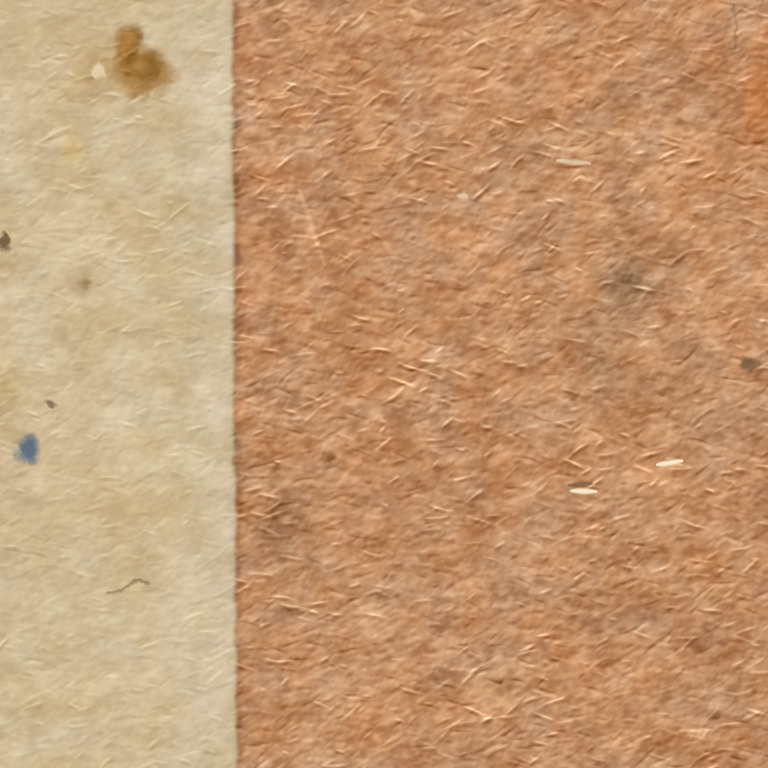
Reproduce this texture procedurally as a three.js fragment shader.

```glsl
// Fibrous paper: a stained cream strip beside a terracotta sheet.
#define EDGE_X 0.305
#define CREAM vec3(0.814, 0.733, 0.590)
#define CLAY vec3(0.756, 0.557, 0.401)
#define GRAIN 0.25
#define MOTTLE 0.20
#define FIBRE_GAIN 0.19
#define FIBRE_CELLS 31.0
#define FIBRE_LAYERS 4
#define SLANT 0.20

varying vec2 vUv;

float hash(vec2 p) {
  return fract(sin(dot(p, vec2(127.1, 311.7))) * 43758.5453);
}

float noise(vec2 p) {
  vec2 i = floor(p), f = fract(p);
  f = f * f * (3.0 - 2.0 * f);
  return mix(mix(hash(i), hash(i + vec2(1.0, 0.0)), f.x),
             mix(hash(i + vec2(0.0, 1.0)), hash(i + 1.0), f.x), f.y);
}

float fbm(vec2 p) {
  float sum = 0.0, amp = 0.5;
  for (int i = 0; i < 4; i++) {
    sum += amp * noise(p);
    p = mat2(1.6, 1.2, -1.2, 1.6) * p + 7.3;
    amp *= 0.5;
  }
  return sum / 0.9375;
}

mat2 turn(float a) {
  return mat2(cos(a), -sin(a), sin(a), cos(a));
}

// Soft elliptical stain
float spot(vec2 p, vec2 centre, vec2 radius) {
  vec2 q = (p - centre) / radius;
  return exp(-dot(q, q));
}

// Stain with a softer rim
float blot(vec2 p, vec2 centre, vec2 radius) {
  return 1.0 - smoothstep(0.4, 1.25, length((p - centre) / radius));
}

// Line that thins toward both ends
float stroke(vec2 p, vec2 a, vec2 b, float width) {
  vec2 d = b - a;
  float t = clamp(dot(p - a, d) / dot(d, d), 0.0, 1.0);
  float taper = width * (0.5 + 2.0 * t * (1.0 - t));
  return 1.0 - smoothstep(taper * 0.15, taper, length(p - a - d * t));
}

// Crossed streaks and speckle
float grain(vec2 p) {
  vec2 q = p + 0.006 * vec2(noise(p * 14.0), noise(p * 14.0 + 40.0));
  float rising = noise(turn(SLANT + 0.25) * q * vec2(62.0, 185.0));
  float level = noise(turn(SLANT - 0.25) * q * vec2(70.0, 205.0) + 31.0);
  float speckle = noise(turn(0.6) * p * vec2(150.0, 230.0) + 5.0);
  return 0.45 * rising + 0.40 * level + 0.42 * speckle - 0.635;
}

// Short fibres, bright or dark, each with an opposite lower flank
float fibres(vec2 p) {
  float sum = 0.0;
  for (int layer = 0; layer < FIBRE_LAYERS; layer++) {
    float seed = float(layer) * 37.0;
    vec2 g = p * FIBRE_CELLS + seed * 0.37;
    for (int k = 0; k < 9; k++) {
      vec2 id = floor(g) + vec2(mod(float(k), 3.0), floor(float(k) / 3.0)) - 1.0;
      float r = hash(id + seed), s = hash(id + seed + 51.0), t = hash(id + seed + 13.0);
      vec2 q = turn(SLANT + 1.2 * (t - 0.5)) * (g - id - vec2(r, s));
      float reach = mix(0.2, 0.8, fract(t * 7.0 + s));
      q.y += (s - 0.5) * 0.5 * q.x * q.x;
      float body = 1.0 - smoothstep(0.1 * reach, reach, abs(q.x));
      float crest = exp(-pow(q.y / 0.055, 2.0));
      float flank = exp(-pow((q.y + 0.12) / 0.08, 2.0));
      float level = fract(r * 13.0 + t * 5.0);
      float tone = level < 0.25 ? -0.45 : pow(level, 4.0);
      sum += body * (crest - 0.55 * flank) * tone;
    }
  }
  return sum * (0.2 + 1.6 * fbm(p * 13.0 + 11.0));
}

void main() {
  vec2 p = vUv;
  vec2 w = p + 0.026 * (vec2(fbm(p * 40.0), fbm(p * 40.0 + 60.0)) - 0.5);
  float cloud = fbm(p * 9.0) - 0.5;
  float mottle = fbm(turn(SLANT) * p * vec2(30.0, 48.0) + 17.0) - 0.5;
  float hue = fbm(p * 26.0 + 20.0) - 0.5;
  float edge = EDGE_X - 0.006 * (p.y - 0.5) + 0.007 * (fbm(vec2(p.y * 55.0, 3.0)) - 0.5);
  float sheet = smoothstep(-0.004, 0.004, p.x - edge);

  // Cream strip and its stains
  vec3 cream = CREAM + cloud * vec3(0.08, 0.09, 0.11) + hue * vec3(0.06, 0.09, 0.14);
  cream += vec3(0.005, 0.015, 0.03) * smoothstep(0.2, 0.3, p.x);
  float faint = spot(w, vec2(0.18, 0.34), vec2(0.07, 0.05)) + 0.7 * spot(w, vec2(0.18, 0.70), vec2(0.04));
  cream -= vec3(0.03, 0.045, 0.07) * (faint + spot(w, vec2(0.0, 0.5), vec2(0.03, 0.06)));
  cream = mix(cream, vec3(0.70, 0.56, 0.34), 0.55 * spot(w, vec2(0.130, 0.910), vec2(0.042, 0.036)));
  float amber = max(blot(w, vec2(0.185, 0.909), vec2(0.044, 0.034)),
                    blot(w, vec2(0.169, 0.934), vec2(0.022, 0.040)));
  vec3 amberTone = mix(vec3(0.46, 0.30, 0.10), vec3(0.72, 0.53, 0.27), fbm(p * 60.0));
  cream = mix(cream, amberTone, 0.92 * amber);
  cream = mix(cream, vec3(0.82, 0.68, 0.38), 0.5 * spot(w, vec2(0.095, 0.805), vec2(0.013, 0.020)));
  cream = mix(cream, vec3(0.53, 0.40, 0.23), 0.65 * spot(w, vec2(0.109, 0.633), vec2(0.012)));

  // Terracotta sheet and its marks
  vec3 clay = CLAY + cloud * vec3(0.05, 0.06, 0.06) + hue * vec3(0.06, -0.02, -0.08);
  clay = mix(clay, vec3(0.49, 0.40, 0.31), 0.6 * spot(w, vec2(0.812, 0.632), vec2(0.034, 0.036)));
  clay = mix(clay, vec3(0.62, 0.51, 0.41), 0.4 * spot(w, vec2(0.780, 0.525), vec2(0.030, 0.060)));
  clay = mix(clay, vec3(0.77, 0.46, 0.25), 0.7 * spot(w, vec2(0.995, 0.865), vec2(0.040, 0.065)));
  clay = mix(clay, vec3(0.60, 0.35, 0.22), 0.5 * spot(w, vec2(0.863, 0.600), vec2(0.013)));
  clay -= 0.06 * spot(w, vec2(0.36, 0.325), vec2(0.055, 0.025));
  clay += 0.07 * stroke(p, vec2(0.390, 0.753), vec2(0.423, 0.655), 0.006);

  // Surface texture and seam shadow
  vec3 color = mix(cream, clay, sheet);
  float surface = GRAIN * grain(p) + MOTTLE * mottle + FIBRE_GAIN * fibres(p);
  color += surface * mix(0.42, 1.0, sheet) * vec3(0.93, 1.0, 0.95);
  float seam = exp(-pow((p.x - edge - 0.003) / 0.006, 2.0));
  color -= vec3(0.10, 0.08, 0.06) * seam * (0.4 + 0.9 * noise(vec2(p.y * 50.0, 9.0)));

  // Specks, scratches and bright fibres
  color = mix(color, vec3(0.36, 0.42, 0.49), 0.95 * blot(w, vec2(0.035, 0.414), vec2(0.017, 0.020)));
  float dark = blot(w, vec2(0.007, 0.684), vec2(0.007, 0.011)) + 0.8 * blot(w, vec2(0.065, 0.478), vec2(0.006))
    + 0.8 * blot(w, vec2(0.977, 0.523), vec2(0.016, 0.010)) + 0.5 * stroke(w, vec2(0.137, 0.229), vec2(0.195, 0.245), 0.005)
    + 0.7 * stroke(p, vec2(0.741, 0.368), vec2(0.770, 0.370), 0.006) + 0.3 * stroke(w, vec2(0.954, 1.0), vec2(0.954, 0.94), 0.005);
  color = mix(color, vec3(0.37, 0.28, 0.20), 0.75 * min(dark, 1.0));
  float glint = stroke(p, vec2(0.856, 0.395), vec2(0.888, 0.400), 0.006)
    + stroke(p, vec2(0.744, 0.361), vec2(0.776, 0.360), 0.006) + 0.6 * stroke(p, vec2(0.726, 0.791), vec2(0.768, 0.787), 0.006)
    + 0.6 * blot(w, vec2(0.605, 0.748), vec2(0.009, 0.005)) + 0.6 * blot(w, vec2(0.130, 0.905), vec2(0.006, 0.011));
  color = mix(color, vec3(0.97, 0.92, 0.80), min(glint, 1.0));

  gl_FragColor = vec4(clamp(color, 0.0, 1.0), 1.0);
}
```
